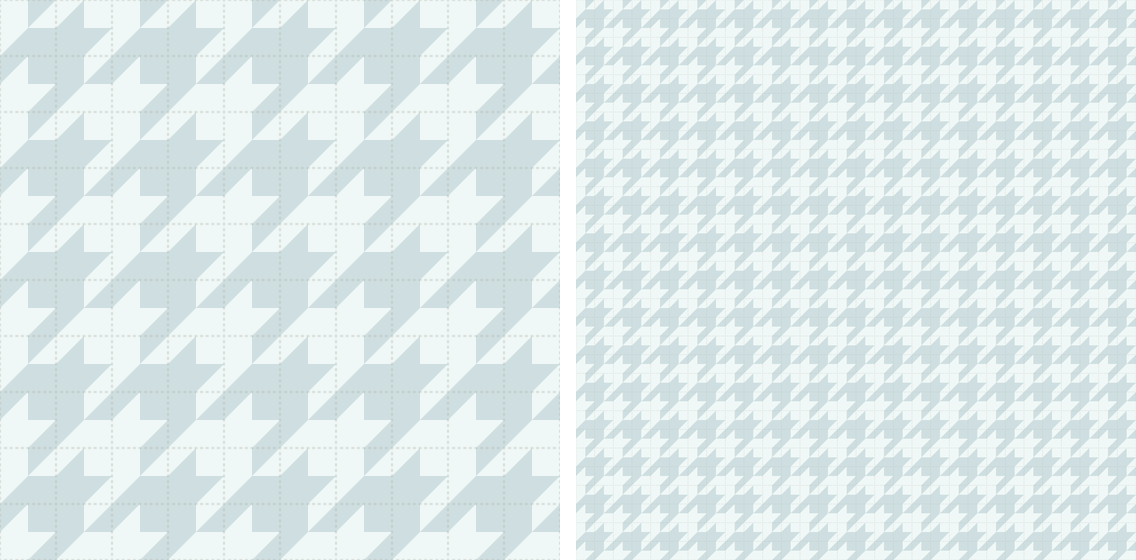
Left: one tile. Right: repeated 3 by 3.
Reproduce this pattern procedurally as a WebGL 1 fragment shader.

```glsl
precision highp float;
// Pale blue-grey houndstooth check, overlaid with a faint dashed grid.

uniform vec2 u_resolution;

const float REPEATS = 5.0;       // checks across and down
const float CHECK = 4.0;         // units per check
const float GRID = 2.0;          // spacing of the dashed lines
const float LINE_WIDTH = 0.08;
const float DASH_PERIOD = 0.2;   // ten dashes per grid cell
const float DASH_LENGTH = 0.11;
const float INK_OPACITY = 0.36;

const vec3 LIGHT = vec3(0.94, 0.973, 0.967);
const vec3 SHADE = vec3(0.81, 0.875, 0.882);
const vec3 INK = vec3(0.70, 0.71, 0.68);

// Coverage of stripes with the given centre and width, repeated every period.
float stripe(float x, float center, float width, float period, float blur) {
  float d = abs(mod(x - center + 0.5 * period, period) - 0.5 * period);
  return clamp((0.5 * width - d) / blur + 0.5, 0.0, 1.0);
}

// Diagonal twill chooses between the vertical and horizontal bands.
float houndstooth(vec2 p, float px) {
  float warp = stripe(p.x, 0.5 * CHECK, 0.5 * CHECK, CHECK, px);
  float weft = stripe(p.y, 0.5 * CHECK, 0.5 * CHECK, CHECK, px);
  float twill = stripe(p.x - p.y, 1.5, 1.0, 2.0, px * 1.414);
  return mix(weft, warp, twill);
}

// Lines across one axis, broken into dashes along the other.
float dashedLines(float across, float along, float px) {
  float line = stripe(across, 0.0, LINE_WIDTH, GRID, px);
  float dash = stripe(along, 0.0, DASH_LENGTH, DASH_PERIOD, px * 1.3);
  return line * dash;
}

void main() {
  float units = REPEATS * CHECK;
  vec2 p = gl_FragCoord.xy / u_resolution * units;
  float px = units / min(u_resolution.x, u_resolution.y);

  vec3 color = mix(LIGHT, SHADE, houndstooth(p, px));
  float grid = max(dashedLines(p.x, p.y, px), dashedLines(p.y, p.x, px));
  color = mix(color, INK, grid * INK_OPACITY);

  gl_FragColor = vec4(color, 1.0);
}
```
